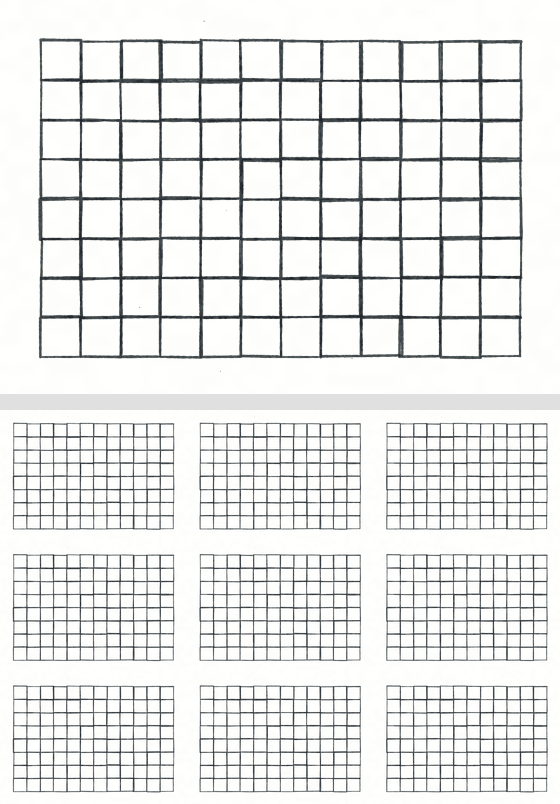
Top, the tile; bottom, the same tile 3 across and 3 down.
Write a Shadertoy shader that draws this pattern.

```glsl
// A hand-inked grid of 12 by 8 squares on white paper: a 14 by 10 lattice that
// fills the canvas exactly, with its outer ring left blank. Every square is its
// own shaky four-stroke outline, so shared lines double up, thicken and darken.

const vec2 CANVAS = vec2(64.0 / 45.0, 1.0);   // canvas size, height = 1
const vec2 LATTICE = vec2(14.0, 10.0);        // whole repeats per canvas
const vec2 CELLS = LATTICE - 2.0;             // squares that are drawn
const vec2 CELL_SIZE = CANVAS / LATTICE;
const vec2 GRID_MIN = CELL_SIZE + vec2(0.0020, -0.0050);
const vec3 PAPER = vec3(1.004, 1.004, 0.998);
const vec3 INK_THIN = vec3(0.27, 0.30, 0.31);
const vec3 INK_DENSE = vec3(0.155, 0.175, 0.195);

vec2 hash2(vec2 p, float seed) {
    vec3 q = fract(vec3(p.xyx + seed) * vec3(0.1031, 0.1030, 0.0973));
    q += dot(q, q.yzx + 33.33);
    return fract((q.xx + q.yz) * q.zy);
}

// Random value of a noise knot; the half step keeps the wrap exact
float knot(vec2 i, vec2 period, float seed) {
    return hash2(floor(mod(i + 0.5, period)), seed).x;
}

// Value noise on the unit canvas, repeating after a whole number of cells
float wrapNoise(vec2 uv, vec2 period, float seed) {
    vec2 p = uv * period;
    vec2 i = floor(p), f = fract(p);
    f = f * f * (3.0 - 2.0 * f);
    float low = mix(knot(i, period, seed), knot(i + vec2(1, 0), period, seed), f.x);
    float high = mix(knot(i + vec2(0, 1), period, seed), knot(i + vec2(1, 1), period, seed), f.x);
    return mix(low, high, f.y);
}

float segmentDistance(vec2 p, vec2 a, vec2 b) {
    vec2 pa = p - a, ba = b - a;
    return length(pa - ba * clamp(dot(pa, ba) / dot(ba, ba), 0.0, 1.0));
}

// Corner of one square: a mostly small shift of the square plus its own tremor
vec2 cornerPoint(vec2 cell, vec2 corner) {
    vec2 v = 2.0 * hash2(cell, 3.7) - 1.0;
    vec2 shift = v * abs(v) * 0.0028;
    vec2 tremor = (hash2(cell * 2.0 + corner, 41.3 + 7.0 * corner.x) - 0.5) * 0.0028;
    return GRID_MIN + (cell + corner) * CELL_SIZE + shift + tremor;
}

// Half width of one stroke: mostly even, now and then heavy
float strokeHalfWidth(vec2 cell, float stroke) {
    vec2 h = hash2(cell, 80.0 + stroke * 5.3);
    return mix(0.0024, 0.0036, h.y) + 0.0018 * pow(h.x, 9.0);
}

// Signed distance to the four strokes of one square
float squareOutline(vec2 p, vec2 cell) {
    float d = 1.0;
    vec2 from = vec2(0.0), side = vec2(1.0, 0.0);
    for (int k = 0; k < 4; k++) {
        vec2 to = from + side;
        float axis = segmentDistance(p, cornerPoint(cell, from), cornerPoint(cell, to));
        d = min(d, axis - strokeHalfWidth(cell, float(k)));
        from = to;
        side = vec2(-side.y, side.x);
    }
    return d;
}

// Sparse dust: at most one dot per cell, kept clear of the cell border
float dust(vec2 uv, float soft) {
    vec2 count = vec2(9.0, 6.0);
    vec2 cell = floor(uv * count);
    vec2 center = (cell + 0.2 + 0.6 * hash2(cell, 12.9)) / count;
    vec2 chance = hash2(cell, 57.1);
    float d = length((uv - center) * CANVAS) - mix(0.0007, 0.0015, chance.y);
    return step(chance.x, 0.12) * (1.0 - smoothstep(-soft, soft, d));
}

void mainImage(out vec4 fragColor, in vec2 fragCoord) {
    vec2 uv = fract(fragCoord / iResolution.xy);
    vec2 p = uv * CANVAS;
    float soft = max(0.72 / iResolution.y, 0.0009);

    // Ragged pen edge and slow pressure changes
    float rough = (wrapNoise(uv, vec2(320.0, 225.0), 5.1) - 0.5) * 0.0009;
    float pressure = (wrapNoise(uv, vec2(48.0, 34.0), 19.4) - 0.5) * 0.0010;

    // The four squares around the nearest grid crossing
    vec2 first = floor((p - GRID_MIN) / CELL_SIZE - 0.5);
    float nearest = 1.0, passes = 0.0;
    for (int j = 0; j < 2; j++) {
        for (int i = 0; i < 2; i++) {
            vec2 cell = first + vec2(i, j);
            if (any(lessThan(cell, vec2(0.0))) || any(greaterThanEqual(cell, CELLS))) continue;
            float d = squareOutline(p, cell) + rough + pressure;
            nearest = min(nearest, d);
            passes += 1.0 - smoothstep(-soft, soft, d);
        }
    }

    // Ink darkens in patches where strokes overlap, with a faint mottling
    float cover = 1.0 - smoothstep(-soft, soft, nearest);
    float patches = smoothstep(0.3, 0.6, wrapNoise(uv, vec2(96.0, 68.0), 71.6));
    float density = clamp(passes - 1.0, 0.0, 1.0) * mix(0.3, 1.0, patches);
    float mottle = wrapNoise(uv, vec2(256.0, 180.0), 33.8) - 0.5;
    vec3 ink = mix(INK_THIN, INK_DENSE, density) + 0.08 * mottle;

    // Paper with a barely visible soft tone, then ink and dust
    vec3 color = PAPER - 0.014 * wrapNoise(uv, vec2(42.0, 30.0), 23.2);
    color = mix(color, ink, cover);
    color = mix(color, INK_THIN, 0.6 * dust(uv, soft));
    fragColor = vec4(clamp(color, 0.0, 1.0), 1.0);
}
```
